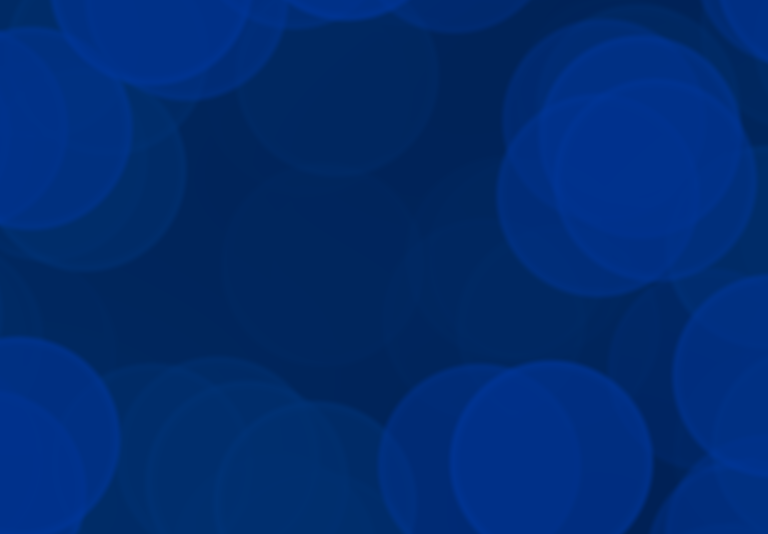
Reproduce this background procedurally as a Shadertoy shader.

```glsl
#define DISC_RADIUS 0.19
#define EDGE_BLUR 0.008
#define RIM_WIDTH 0.024
#define RIM_GAIN 0.10
#define CELL_SIZE 0.40
#define PAIR_SHIFT 0.11
#define CLEARING vec2(0.85, 0.43)
#define CLEARING_RADIUS 0.31
#define NAVY_DEEP vec3(0.0, 0.128, 0.335)
#define NAVY_SOFT vec3(0.0, 0.160, 0.378)
#define TEAL_GLOW vec3(0.0, 0.187, 0.440)
#define BLUE_GLOW vec3(0.0, 0.196, 0.560)

// Three random values from 0 to 1 for a cell
vec3 hash3(vec2 cell, float seed) {
    vec3 q = fract(vec3(cell.xyx + seed) * vec3(0.1031, 0.1030, 0.0973));
    q += dot(q, q.yxz + 33.33);
    return fract((q.xxy + q.yzz) * q.zyx);
}

// Slow variation of the unlit backdrop
vec3 backdrop(vec2 p) {
    float wave = sin(3.1 * p.x + 2.0 * sin(2.3 * p.y + 0.6))
               + 0.6 * sin(5.2 * p.y - 2.7 * p.x + 1.4);
    return mix(NAVY_DEEP, NAVY_SOFT, 0.5 + 0.3 * wave);
}

// Translucent lens disc with a faint bright rim, laid over a colour
vec3 addDisc(vec3 color, vec2 offset, vec3 glow, float opacity) {
    float d = length(offset) - DISC_RADIUS;
    float cover = 1.0 - smoothstep(-EDGE_BLUR, EDGE_BLUR, d);
    float rim = cover * smoothstep(-RIM_WIDTH, 0.0, d);
    color = mix(color, glow, opacity * cover);
    return color + glow * RIM_GAIN * opacity * rim;
}

// One layer of jittered disc pairs, blended in a fixed cell order
vec3 addPairs(vec3 color, vec2 p, vec3 glow, vec2 opacityRange, float clearing, float seed) {
    vec2 home = floor(p / CELL_SIZE);
    for (int y = -1; y <= 1; y++) {
        for (int x = -1; x <= 1; x++) {
            vec2 cell = home + vec2(x, y);
            vec3 rnd = hash3(cell + 20.0, seed);
            vec3 rndPair = hash3(cell + 57.0, seed);
            vec2 center = (cell + rnd.xy) * CELL_SIZE;

            // The companion sits mostly to one side
            vec2 shift = PAIR_SHIFT * (2.0 * rndPair.xy - 1.0) * vec2(1.0, 0.4);
            shift.x += 0.3 * PAIR_SHIFT * sign(shift.x);

            // Pairs fade out inside the clearing
            float open = smoothstep(0.85, 1.0, distance(center, CLEARING) / CLEARING_RADIUS);
            float fade = mix(1.0, open, clearing);
            float opacity = fade * mix(opacityRange.x, opacityRange.y, rnd.z);
            float pairOpacity = fade * opacityRange.y * 0.75 * rndPair.z;

            color = addDisc(color, p - center - shift, glow, pairOpacity);
            color = addDisc(color, p - center, glow, opacity);
        }
    }
    return color;
}

void mainImage(out vec4 fragColor, in vec2 fragCoord) {
    vec2 p = fragCoord / iResolution.y;

    vec3 color = backdrop(p);
    color = addPairs(color, p, TEAL_GLOW, vec2(0.20, 0.65), 0.7, 7.0);
    color = addPairs(color, p, BLUE_GLOW, vec2(0.35, 0.80), 1.0, 41.0);

    fragColor = vec4(color, 1.0);
}
```
